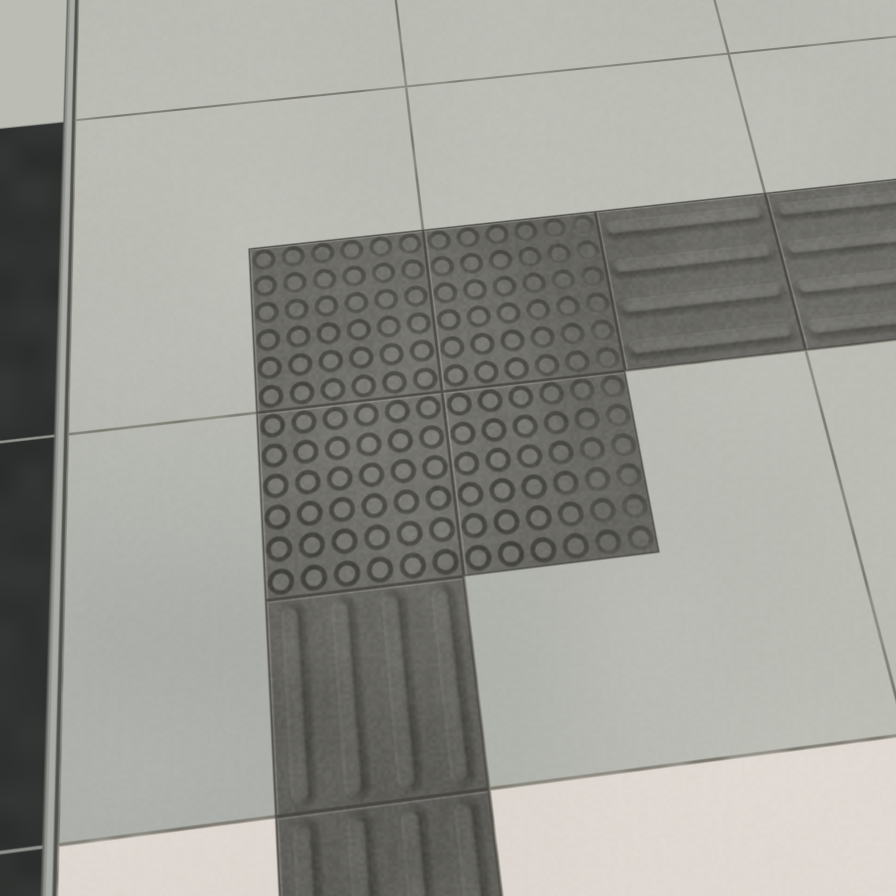
Give the GLSL for this texture, as a three.js fragment shader.

```glsl
varying vec2 vUv;

// Floor perspective: grid axes, origin and vanishing weights
const vec2 GRID_ORIGIN = vec2(0.2773, 0.2773);
const vec2 AXIS_U = vec2(0.198, -0.0192);
const vec2 AXIS_V = vec2(-0.0091, 0.1549);
const vec2 VANISH = vec2(0.00694, -0.062);

// Sizes in grid units, where one paving slab is 1
const float AA = 0.007;
const float GROUT_WIDTH = 0.006;
const float STRIP_LEFT = -1.07;
const float DOTS_PER_SLAB = 6.0;
const float BARS_PER_SLAB = 4.0;
const float BAR_RADIUS = 0.048;

const vec3 LIGHT_TILE = vec3(0.735, 0.74, 0.71);
const vec3 SHADED_TILE = vec3(0.675, 0.685, 0.665);
const vec3 BRIGHT_TILE = vec3(0.875, 0.845, 0.82);
const vec3 BLACK_TILE = vec3(0.185, 0.195, 0.188);
const vec3 METAL = vec3(0.56, 0.57, 0.55);
const vec3 GROUT = vec3(0.43, 0.42, 0.38);
const vec3 SLAB = vec3(0.385, 0.383, 0.365);
const vec3 SLAB_GLOW = vec3(0.075, 0.075, 0.07);

float hash(vec2 p) {
  return fract(sin(dot(p, vec2(127.1, 311.7))) * 43758.5453);
}

float noise(vec2 p) {
  vec2 i = floor(p), f = fract(p);
  f = f * f * (3.0 - 2.0 * f);
  return mix(mix(hash(i), hash(i + vec2(1, 0)), f.x),
             mix(hash(i + vec2(0, 1)), hash(i + vec2(1, 1)), f.x), f.y);
}

float above(float edge, float x) { return smoothstep(edge - AA, edge + AA, x); }

float line(float d, float width) {
  return 1.0 - smoothstep(width - AA * 0.6, width + AA, abs(d));
}

// Distance to the nearest multiple of the period
float seam(float x, float period) {
  return (fract(x / period + 0.5) - 0.5) * period;
}

// Canvas position, y down, to floor grid
vec2 floorGrid(vec2 p) {
  vec2 a = AXIS_U - VANISH.x * p, b = AXIS_V - VANISH.y * p, r = p - GRID_ORIGIN;
  return vec2(r.x * b.y - r.y * b.x, a.x * r.y - a.y * r.x) / (a.x * b.y - a.y * b.x);
}

float box(vec2 g, vec2 lo, vec2 hi) {
  return above(lo.x, g.x) * above(lo.y, g.y) * above(g.x, hi.x) * above(g.y, hi.y);
}

vec3 addDots(vec3 col, vec2 g) {
  vec2 q = fract(g * DOTS_PER_SLAB) - 0.5;
  float r = length(q), soft = AA * DOTS_PER_SLAB;
  float disc = 1.0 - smoothstep(0.40 - soft, 0.40 + soft, r);
  float cap = 1.0 - smoothstep(0.25 - soft, 0.25 + soft, r);
  float contrast = mix(0.6, 1.0, smoothstep(0.0, 1.2, g.y))
                 * mix(1.0, 0.45, smoothstep(1.2, 2.0, g.x));
  float facing = dot(q / max(r, 0.01), normalize(vec2(-0.4, 0.9)));
  float slope = -0.15 * contrast + 0.04 * facing * (1.2 - contrast);
  float rim = smoothstep(0.33, 0.40, r) * disc * max(facing, 0.0);
  return col + (disc - cap) * slope + cap * 0.03 * contrast + rim * 0.05;
}

// q.x runs across the bars and q.y along them
vec3 addBars(vec3 col, vec2 q, float lift) {
  float across = (fract(q.x * BARS_PER_SLAB) - 0.5) / BARS_PER_SLAB;
  float along = max(abs(fract(q.y) - 0.5) - 0.41, 0.0);
  float d = length(vec2(across, along));
  float body = above(d, BAR_RADIUS), top = above(d, BAR_RADIUS * 0.62);
  float side = across / BAR_RADIUS;
  float shadow = 1.0 - smoothstep(0.0, 0.045, abs(d - BAR_RADIUS));
  col -= shadow * (0.035 + 0.035 * side * step(d, 0.1));
  return col + top * lift + (body - top) * (0.01 - 0.04 * side);
}

vec3 lightFloor(vec2 g, vec2 p) {
  float shade = smoothstep(0.25, 0.75, p.y) * smoothstep(0.95, 0.3, p.x);
  vec3 col = mix(LIGHT_TILE, SHADED_TILE, shade);
  col = mix(col, BRIGHT_TILE, above(3.0, g.y));
  col += 0.02 * (noise(p * 7.0) - 0.5) + 0.012 * (noise(p * 240.0) - 0.5);
  float joint = max(line(seam(g.x - 1.0, 2.0), GROUT_WIDTH),
                    line(seam(g.y - 1.0, 2.0), GROUT_WIDTH));
  return mix(col, GROUT, joint * (0.55 + 0.35 * noise(p * 45.0)));
}

vec3 wallEdge(vec3 col, vec2 g, vec2 p) {
  vec3 black = BLACK_TILE + 0.04 * (noise(p * 28.0) - 0.5);
  black = mix(black, METAL, line(seam(g.y - 1.0, 2.0), GROUT_WIDTH));
  vec3 outer = mix(LIGHT_TILE, black, above(-1.0, g.y));
  vec3 strip = METAL + 0.10 * line(g.x + 1.035, 0.012);
  strip -= 0.25 * line(g.x + 1.008, 0.008) + 0.16 * line(g.x - STRIP_LEFT, 0.008);
  return mix(mix(outer, strip, above(STRIP_LEFT, g.x)), col, above(-1.0, g.x));
}

vec3 tactilePaving(vec2 g, vec2 p) {
  vec2 fromGlow = (p - vec2(0.45, 0.49)) / vec2(0.2, 0.23);
  vec3 col = SLAB + SLAB_GLOW * exp(-dot(fromGlow, fromGlow));
  col += 0.035 * smoothstep(1.8, 2.8, g.x) - 0.015 * above(2.0, g.y);
  col += 0.04 * (noise(p * 260.0) - 0.5) + 0.025 * (noise(p * 22.0) - 0.5);
  if (g.x > 2.0) col = addBars(col, g.yx, 0.045);
  else if (g.y > 2.0) col = addBars(col, g, 0.025);
  else col = addDots(col, g);
  vec2 s = vec2(seam(g.x, 1.0), seam(g.y, 1.0));
  float pale = max(line(s.x - 0.012, 0.004), line(s.y - 0.012, 0.003));
  float dark = max(line(s.x, GROUT_WIDTH), line(s.y, GROUT_WIDTH));
  return mix(col + pale * 0.09, vec3(0.25, 0.24, 0.22), dark * 0.7);
}

void main() {
  vec2 p = vec2(vUv.x, 1.0 - vUv.y);
  vec2 g = floorGrid(p);
  vec3 col = wallEdge(lightFloor(g, p), g, p);

  // L-shaped path: square corner, arm to the right, arm downward
  float path = max(box(g, vec2(0.0), vec2(2.0)),
               max(box(g, vec2(1.9, 0.0), vec2(9.0, 1.0)),
                   box(g, vec2(0.0, 1.9), vec2(1.0, 9.0))));
  col = mix(col, tactilePaving(g, p), path);
  gl_FragColor = vec4(col, 1.0);
}
```
